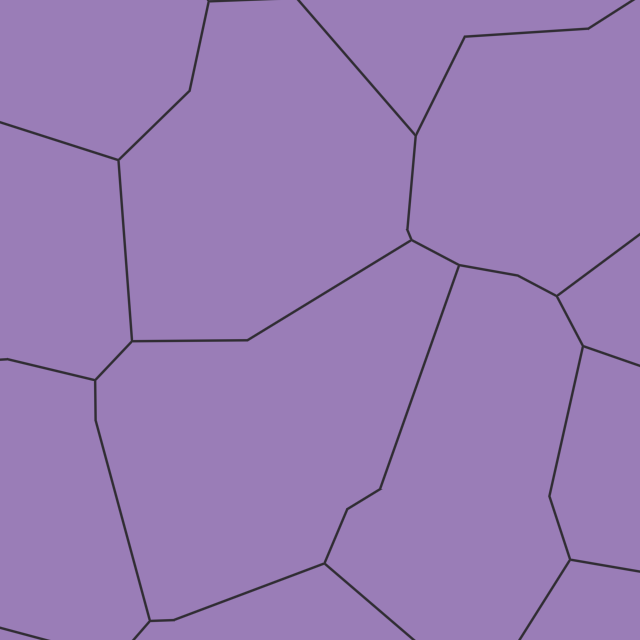
This pattern is drawn by a WebGL 2 fragment shader. Its source:

```glsl
#version 300 es
precision highp float;
// Thin dark cracks dividing a flat violet field into large, irregular, angular cells.

uniform vec2 u_resolution;
out vec4 fragColor;

const vec3  FIELD_COLOR = vec3(0.602, 0.490, 0.718);
const vec3  CRACK_COLOR = vec3(0.190, 0.175, 0.200);
const float CELLS_ACROSS = 2.65;           // cells along one canvas side
const float CRACK_HALF_WIDTH = 0.0019;     // in canvas units
const float EDGE_SOFTNESS = 0.75;          // in output samples
const float JITTER = 0.82;                 // wander of cell centres
const vec2  SEED_SPREAD = vec2(0.15, 0.33); // half distance between paired seeds
const vec2  FIELD_OFFSET = vec2(13.3, 7.6);
const uint  PATTERN_SEED = 29u;
const float TAU = 6.2831853;
const int   REACH = 2;                     // neighbour cells searched each way

// Integer hash: three random values in 0..1 for one grid cell.
vec3 hashCell(ivec2 cell) {
  uvec3 v = uvec3(uvec2(cell), PATTERN_SEED) * 1664525u + 1013904223u;
  v.x += v.y * v.z; v.y += v.z * v.x; v.z += v.x * v.y;
  v ^= v >> 16u;
  v.x += v.y * v.z; v.y += v.z * v.x; v.z += v.x * v.y;
  return vec3(v >> 8u) / 16777216.0;
}

// Each cell owns two seeds on opposite sides of its centre; side is -1 or 1.
vec2 seedPosition(ivec2 cell, float side) {
  vec3 h = hashCell(cell);
  vec2 centre = vec2(cell) + 0.5 + (h.xy - 0.5) * JITTER;
  float angle = h.z * TAU;
  float spread = mix(SEED_SPREAD.x, SEED_SPREAD.y, fract(h.z * 37.0));
  return centre + side * spread * vec2(cos(angle), sin(angle));
}

// Distance to the nearest border between seeds of different cells.
// Borders inside a pair are skipped, which leaves bends along the cracks.
float crackDistance(vec2 p) {
  ivec2 home = ivec2(floor(p));
  ivec2 owner = home;
  vec2 nearest = vec2(0.0);
  float best = 1e6;

  // First pass: closest seed and the cell that owns it.
  for (int y = -REACH; y <= REACH; y++)
  for (int x = -REACH; x <= REACH; x++)
  for (float side = -1.0; side < 2.0; side += 2.0) {
    ivec2 cell = home + ivec2(x, y);
    vec2 toSeed = seedPosition(cell, side) - p;
    float d = dot(toSeed, toSeed);
    if (d < best) {
      best = d;
      nearest = toSeed;
      owner = cell;
    }
  }

  // Second pass: closest bisector towards a seed of another cell.
  float border = 1e6;
  for (int y = -REACH; y <= REACH; y++)
  for (int x = -REACH; x <= REACH; x++)
  for (float side = -1.0; side < 2.0; side += 2.0) {
    ivec2 cell = home + ivec2(x, y);
    if (cell == owner) continue;
    vec2 toSeed = seedPosition(cell, side) - p;
    vec2 across = toSeed - nearest;
    float gap = max(length(across), 1e-4);
    border = min(border, dot(0.5 * (toSeed + nearest), across / gap));
  }
  return border;
}

void main() {
  float side = min(u_resolution.x, u_resolution.y);
  vec2 uv = gl_FragCoord.xy / side;
  float d = crackDistance(uv * CELLS_ACROSS + FIELD_OFFSET) / CELLS_ACROSS;

  // Antialiased crack over the flat field.
  float soft = EDGE_SOFTNESS / side;
  float crack = 1.0 - smoothstep(CRACK_HALF_WIDTH - soft, CRACK_HALF_WIDTH + soft, d);
  fragColor = vec4(mix(FIELD_COLOR, CRACK_COLOR, crack), 1.0);
}
```
